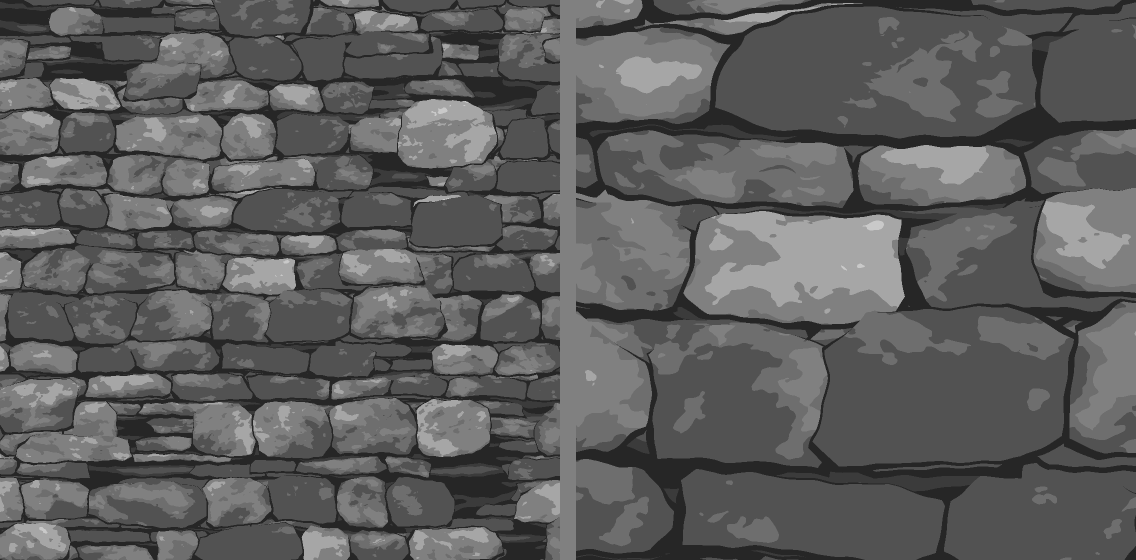
Left: the whole. Right: its middle third, enlarged.
This texture is drawn by a Shadertoy shader. Its source:

```glsl
// Dry stone wall in flat grey tones: rows of rough, domed stones over thin slabs.
// Jittered brick cells hold polygon stones; ragged gradient noise and facets
// shade each stone, and the result is cut into a few grey steps.

const float CREVICE = 0.15;
const float OPEN = -1.0; // returned where a layer leaves the wall uncovered

float hash(vec2 p) {
    return fract(sin(dot(p, vec2(127.1, 311.7))) * 43758.5);
}

float gradientDot(vec2 cell, vec2 offset) {
    float angle = 6.2832 * hash(cell);
    return dot(vec2(cos(angle), sin(angle)), offset);
}

float gradientNoise(vec2 p) {
    vec2 i = floor(p), f = p - i;
    vec2 u = f * f * f * (f * (f * 6.0 - 15.0) + 10.0);
    vec2 e = vec2(1.0, 0.0);
    return mix(mix(gradientDot(i, f), gradientDot(i + e, f - e), u.x),
               mix(gradientDot(i + e.yx, f - e.yx), gradientDot(i + 1.0, f - 1.0), u.x), u.y);
}

float fbm(vec2 p) {
    float sum = 0.0, amp = 0.6;
    for (int k = 0; k < 4; k++) {
        sum += amp * gradientNoise(p);
        p = mat2(1.7, 1.0, -1.0, 1.7) * p + 5.3;
        amp *= 0.55;
    }
    return sum;
}

// Wavy border number n of a jittered row or column, at position t along it
float cellEdge(float n, float t, float seed) {
    return n + 0.58 * (hash(vec2(n, seed)) - 0.5)
             + 0.25 * gradientNoise(vec2(t, n * 7.31 + seed));
}

// Finds the cell around v: x = its index, y = lower border, z = size
vec3 findCell(float v, float t, float seed) {
    float n = floor(v);
    n += step(cellEdge(n + 1.0, t, seed), v) - step(v, cellEdge(n, t, seed));
    float low = cellEdge(n, t, seed);
    return vec3(n, low, max(cellEdge(n + 1.0, t, seed) - low, 0.05));
}

// Chamfered polygon in a -1..1 cell, cut more strongly at the top corners
float stoneDistance(vec2 q, vec2 id, vec2 gap) {
    vec2 box = abs(q) - 1.0 + gap;
    float d = max(box.x, box.y);
    for (int k = 0; k < 9; k++) {
        float r = hash(id + float(k) * 3.17);
        float angle = 6.2832 * (float(k) + 0.7 * r) / 9.0;
        vec2 dir = vec2(cos(angle), sin(angle));
        vec2 a = pow(abs(dir), vec2(1.33));
        float reach = pow(a.x + a.y, 0.75) * mix(0.92, 1.03, fract(r * 17.0));
        reach -= 0.4 * fract(r * 31.0) * step(0.0, dir.y) * abs(dir.x * dir.y);
        d = max(d, dot(q, dir) - reach);
    }
    return d;
}

// Light of one stone: own grey, brighter crown, ragged facets and grain
float stoneTone(vec2 p, vec2 q, vec2 id, float d, float brightness) {
    float tilt = hash(id + 8.4) - 0.5;
    vec2 along = vec2(p.x + tilt * p.y, p.y - tilt * p.x);
    float grain = fbm(along * vec2(17.0, 29.0) + id * 1.37);
    float tone = mix(0.29, 0.58, pow(hash(id + 2.9), 1.3)) + brightness;
    tone += 0.06 * q.y - 0.06 * smoothstep(-0.22, 0.0, d) + 0.30 * grain;
    for (int k = 0; k < 3; k++) {
        vec2 r = vec2(hash(id + float(k) + 11.3), hash(id - float(k) + 23.7));
        float angle = 6.2832 * r.x;
        float side = dot(q, vec2(cos(angle), sin(angle))) + 0.5 * grain - 0.7 * r.y + 0.1;
        tone += 0.16 * (fract(r.x * 13.0) - 0.5) * step(0.0, side);
    }
    return max(tone, 0.275);
}

// One layer of stones; keep is the share of filled cells
float stoneLayer(vec2 p, vec2 grid, float keep, float brightness, float seed) {
    vec2 g = p * grid;
    vec3 row = findCell(g.y, g.x * 0.6, seed);
    vec3 col = findCell(g.x + 0.37 * row.x, g.y * 0.8, seed + row.x * 5.7);
    vec2 id = vec2(col.x, row.x) + seed;
    if (hash(id) > keep) return OPEN;

    vec2 size = vec2(col.z, row.z);
    vec2 q = 2.0 * (vec2(g.x + 0.37 * row.x, g.y) - vec2(col.y, row.y)) / size - 1.0;
    vec2 halfSize = 0.5 * size / grid;
    float d = stoneDistance(q, id, vec2(0.0015, 0.0033) / halfSize);
    if (d < 0.0) return stoneTone(p, q, id, d, brightness);

    float rim = 0.0025 + 0.005 * gradientNoise(p * vec2(9.0, 22.0)) - 0.002 * q.y;
    return d * halfSize.y < rim ? CREVICE : OPEN;
}

float posterize(float v) {
    float grey = v > 0.19 ? 0.23 : CREVICE;
    grey = v > 0.27 ? 0.32 : grey;
    grey = v > 0.385 ? 0.43 : grey;
    grey = v > 0.46 ? 0.50 : grey;
    grey = v > 0.575 ? 0.65 : grey;
    return v > 0.74 ? 0.79 : grey;
}

float wall(vec2 p) {
    p += 0.007 * vec2(gradientNoise(p * 11.0), gradientNoise(p * 11.0 + 40.0));
    p += 0.003 * vec2(gradientNoise(p * 60.0), gradientNoise(p * 60.0 + 70.0));
    float tone = stoneLayer(p, vec2(6.3, 12.5), 0.16, 0.02, 3.0);      // large stones
    if (tone < 0.0) tone = stoneLayer(p, vec2(8.0, 15.0), 0.87, 0.0, 19.0); // courses
    if (tone < 0.0) tone = stoneLayer(p, vec2(7.0, 36.0), 0.55, -0.08, 41.0); // slabs
    if (tone < 0.0) tone = 0.17 + 0.3 * gradientNoise(p * vec2(9.0, 60.0)); // crevices
    return posterize(tone);
}

void mainImage(out vec4 fragColor, in vec2 fragCoord) {
    // Four samples per pixel smooth the edges
    float grey = 0.0;
    for (int k = 0; k < 4; k++) {
        vec2 shift = vec2(k & 1, k >> 1) * 0.5 - 0.25;
        grey += 0.25 * wall((fragCoord + shift) / iResolution.y);
    }
    fragColor = vec4(vec3(grey), 1.0);
}
```
